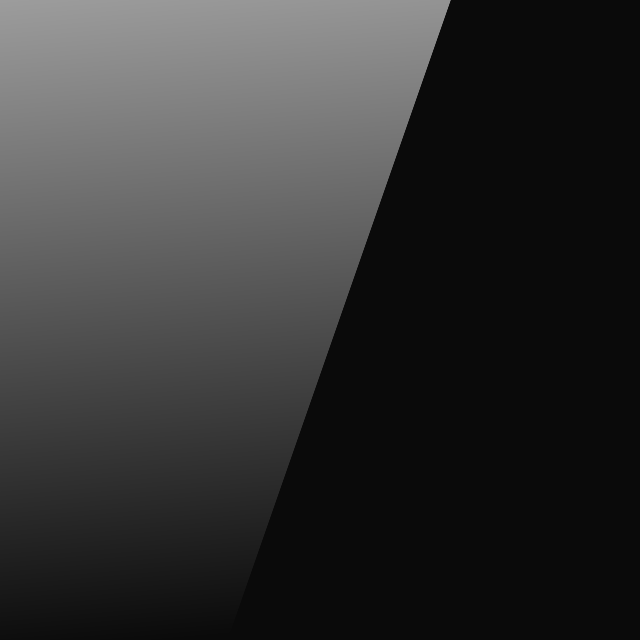
Write a WebGL 1 fragment shader that draws this background.

```glsl
precision highp float;
// Draws a near-black field with a slanted grey panel on the left that fades downward.

uniform vec2 u_resolution;

void main() {
    vec2 uv = gl_FragCoord.xy / u_resolution;
    float pixel = 1.0 / u_resolution.x;
    float black = 0.039;

    // Panel shade: bright at the top, slightly dimmer toward the right
    float shade = max(black, 0.04 + 0.56 * uv.y + 0.05 * (0.25 - uv.x));

    // Slanted right edge of the panel, smoothed over one pixel
    float edge = mix(0.3555, 0.7044, uv.y);
    float panel = 1.0 - smoothstep(-0.5 * pixel, 0.5 * pixel, uv.x - edge);

    gl_FragColor = vec4(vec3(mix(black, shade, panel)), 1.0);
}
```
